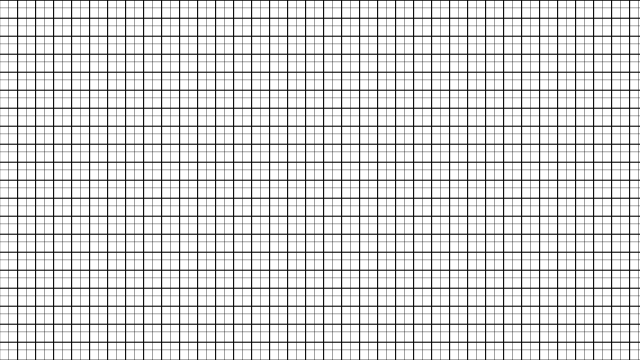
A WebGL 2 fragment shader for this pattern:

```glsl
#version 300 es
precision highp float;
// Square graph-paper grid: bold black lines with a hairline between each pair.

#define ROWS 20.0                      // cells down the canvas height
#define BOLD_WIDTH 0.060               // line widths, in cells
#define HAIR_WIDTH 0.020
#define BOLD_POS vec2(-0.022, -0.012)  // line centres within a cell
#define HAIR_POS vec2(0.480, 0.560)
#define PAPER vec3(1.0)
#define INK vec3(0.0)

uniform vec2 u_resolution;
out vec4 fragColor;

// Running total of line width from 0 to x, for lines starting at each integer
vec2 inkUpTo(vec2 x, float width) {
    return floor(x) * width + min(fract(x), width);
}

// Share of a pixel covered by the vertical (x) and horizontal (y) lines
vec2 lineCoverage(vec2 cell, vec2 centre, float width, float pixel) {
    vec2 p = cell - centre + 0.5 * width;
    vec2 ink = inkUpTo(p + 0.5 * pixel, width) - inkUpTo(p - 0.5 * pixel, width);
    return clamp(ink / pixel, 0.0, 1.0);
}

void main() {
    // Cell coordinates, square at any aspect ratio
    float pixel = ROWS / u_resolution.y;
    vec2 cell = gl_FragCoord.xy * pixel;

    // Add parallel lines, then overlay the two directions
    vec2 bold = lineCoverage(cell, BOLD_POS, BOLD_WIDTH, pixel);
    vec2 hair = lineCoverage(cell, HAIR_POS, HAIR_WIDTH, pixel);
    vec2 bare = 1.0 - min(bold + hair, 1.0);

    fragColor = vec4(mix(INK, PAPER, bare.x * bare.y), 1.0);
}
```
